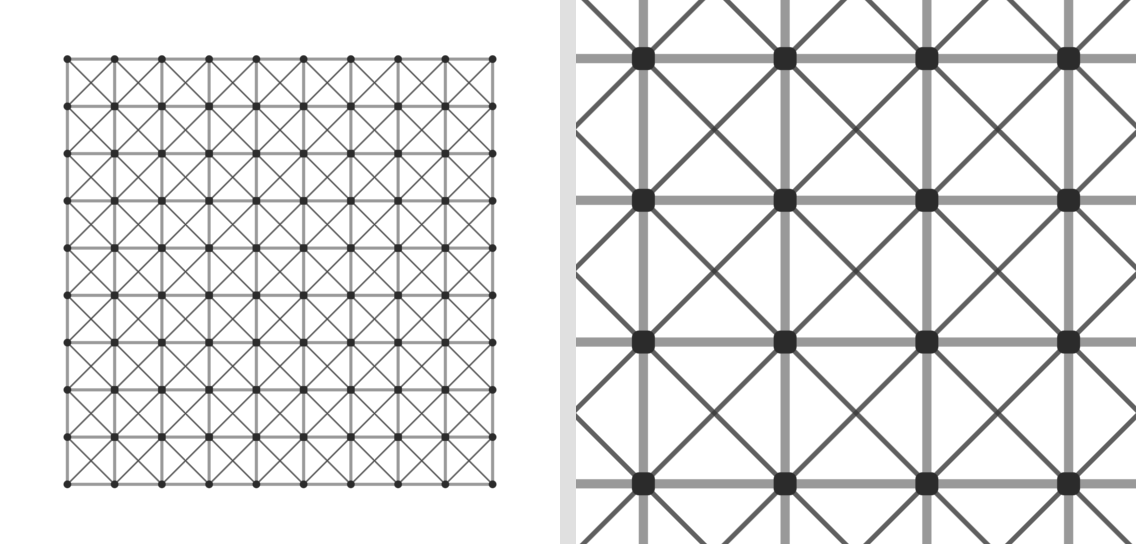
Left, the full canvas; right, a detail of the centre.
A WebGL 1 fragment shader for this pattern:

```glsl
precision highp float;
// Square lattice of grey bars with thin crossed diagonals and dark nodes, centred on white.

uniform vec2 u_resolution;

// Layout: cell size in canvas heights, everything below it in cells
const float CELLS = 9.0;
const float CELL_SIZE = 0.08685;
const vec2 CENTER = vec2(0.5, 0.5005);
const float BAR_HALF = 0.0325;
const float DIAGONAL_HALF = 0.0170;
const float NODE_HALF = 0.0810;
const float INNER_CORNER = 0.0500;   // inner nodes are rounded squares, rim nodes are discs
const float EDGE_SOFTNESS = 0.9;     // in pixels, for antialiasing

const vec3 PAPER = vec3(1.0);
const vec3 BAR_COLOR = vec3(0.60);
const vec3 DIAGONAL_COLOR = vec3(0.32);
const vec3 NODE_COLOR = vec3(0.17);
const float DIAGONAL_OPACITY = 0.92;

// Soft coverage of a shape from its signed distance
float coverage(float dist, float softness) {
  return 1.0 - smoothstep(-softness, softness, dist);
}

float roundedBox(vec2 p, float halfSize, float corner) {
  vec2 q = abs(p) - halfSize + corner;
  return length(max(q, 0.0)) + min(max(q.x, q.y), 0.0) - corner;
}

void main() {
  // Lattice space: nodes lie on whole numbers from 0 to CELLS
  vec2 p = (gl_FragCoord.xy - CENTER * u_resolution) / (u_resolution.y * CELL_SIZE);
  p += 0.5 * CELLS;
  float softness = EDGE_SOFTNESS / (u_resolution.y * CELL_SIZE);

  vec2 node = clamp(floor(p + 0.5), 0.0, CELLS);
  vec2 toNode = p - node;
  vec2 beyond = abs(p - 0.5 * CELLS) - 0.5 * CELLS;
  float outside = max(beyond.x, beyond.y);

  // Horizontal and vertical bars
  vec2 barAxis = max(abs(toNode), beyond.yx);
  float bars = coverage(min(barAxis.x, barAxis.y) - BAR_HALF, softness);

  // Both diagonals of every cell, clipped to the lattice
  vec2 f = fract(p);
  float rising = max(abs(f.x - f.y) * 0.7071, outside);
  float falling = max(abs(f.x + f.y - 1.0) * 0.7071, outside);
  float risingInk = coverage(rising - DIAGONAL_HALF, softness);
  float fallingInk = coverage(falling - DIAGONAL_HALF, softness);
  float crossing = risingInk * fallingInk;

  // Nodes
  vec2 rimDistance = min(node, CELLS - node);
  float isInner = step(0.5, min(rimDistance.x, rimDistance.y));
  float corner = mix(NODE_HALF, INNER_CORNER, isInner);
  float nodes = coverage(roundedBox(toNode, NODE_HALF, corner), softness);

  // Layers from back to front
  vec3 color = mix(PAPER, BAR_COLOR, bars);
  color = mix(color, DIAGONAL_COLOR, DIAGONAL_OPACITY * max(risingInk, fallingInk));
  color = mix(color, NODE_COLOR, max(nodes, 0.6 * crossing));
  gl_FragColor = vec4(color, 1.0);
}
```
